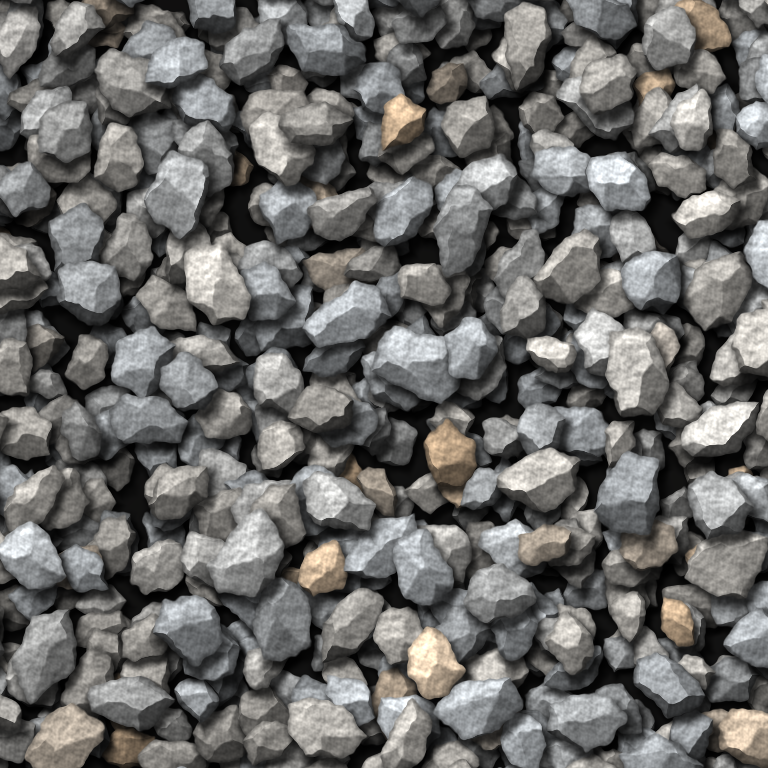
Write a three.js fragment shader that draws this texture.

```glsl
// Draws a heap of crushed grey gravel: overlapping angular stones lit from the upper left.
varying vec2 vUv;

const float TAU = 6.28318;
const int LAYERS = 5;
const int SIDES = 7;
const vec3 LIGHT = vec3(-0.30, 0.60, 0.74);
const vec3 GAP_COLOUR = vec3(0.065, 0.064, 0.063);
const vec3 WARM_GREY = vec3(1.02, 1.0, 0.965);
const vec3 COOL_GREY = vec3(0.975, 1.0, 1.02);
const vec3 RUSTY = vec3(1.14, 0.98, 0.80);

float hash(vec2 p) {
  vec3 q = fract(p.xyx * vec3(0.1031, 0.1030, 0.0973));
  q += dot(q, q.yzx + 33.33);
  return fract((q.x + q.y) * q.z);
}

vec2 direction(float angle) {
  return vec2(cos(angle), sin(angle));
}

float cornerSlope(vec2 cell, vec2 corner, vec2 f) {
  return dot(direction(TAU * hash(cell + corner)), f - corner);
}

float gradientNoise(vec2 p) {
  vec2 i = floor(p);
  vec2 f = p - i;
  vec2 u = f * f * f * (f * (f * 6.0 - 15.0) + 10.0);
  float low = mix(cornerSlope(i, vec2(0.0), f), cornerSlope(i, vec2(1.0, 0.0), f), u.x);
  float high = mix(cornerSlope(i, vec2(0.0, 1.0), f), cornerSlope(i, vec2(1.0), f), u.x);
  return mix(low, high, u.y);
}

// Rough mineral surface, from broad dents to fine grain
float roughness(vec2 p) {
  float sum = 0.0;
  float weight = 0.5;
  for (int i = 0; i < 4; i++) {
    sum += weight * gradientNoise(p);
    p = p * 2.03 + 17.3;
    weight *= 0.72;
  }
  return sum;
}

float smoothMax(float a, float b, float k) {
  float h = max(k - abs(a - b), 0.0) / k;
  return max(a, b) + h * h * k * 0.25;
}

float diffuse(vec2 slope) {
  return max(dot(normalize(vec3(slope, 1.0)), normalize(LIGHT)), 0.0);
}

// Faceted convex stone: x = light on its face, y = outline distance, z = shadow distance
vec3 stone(vec2 p, vec2 shadowPoint, vec2 id) {
  float turn = TAU * hash(id + 3.1);
  float radius = mix(0.37, 0.53, hash(id + 5.7));
  vec2 stretch = vec2(mix(0.76, 1.0, hash(id + 8.3)), mix(1.0, 1.4, hash(id + 9.9)));
  vec2 axis = direction(turn);
  mat2 toLocal = mat2(axis.x, -axis.y, axis.y, axis.x);
  p = toLocal * p * stretch;
  shadowPoint = toLocal * shadowPoint * stretch;

  vec2 tilt = 0.35 * direction(TAU * hash(id + 12.4)) * hash(id + 14.2);
  float height = radius * 0.55 - dot(tilt, p);
  float light = diffuse(axis * tilt.x + vec2(-axis.y, axis.x) * tilt.y);
  float outline = -1.0;
  float shadow = -1.0;
  for (int k = 0; k < SIDES; k++) {
    vec2 sideId = id + float(k) * vec2(7.31, 3.77);
    float angle = TAU * (float(k) + 0.75 * hash(sideId + 21.0)) / float(SIDES);
    float reach = radius * mix(0.78, 1.06, hash(sideId + 31.0));
    float steep = hash(sideId + 41.0);
    float slope = mix(0.45, 2.6, steep * steep);
    float side = dot(p, direction(angle)) - reach;
    float facet = -side * slope;
    float onFacet = smoothstep(-0.02, 0.02, height - facet);
    light = mix(light, diffuse(direction(angle + turn) * slope), onFacet);
    height = min(height, facet);
    outline = smoothMax(outline, side, 0.05);
    shadow = max(shadow, dot(shadowPoint, direction(angle)) - reach);
  }
  return vec3(light, outline, shadow);
}

// Stone colour from its light, random albedo, tint and chipped surface
vec3 stoneColour(vec2 uv, vec2 id, float light, float edge, float depth) {
  vec2 q = uv * 34.0 + 40.0 * vec2(hash(id + 51.0), hash(id + 52.0));
  float rough = roughness(q);
  float relief = rough - roughness(q - normalize(LIGHT.xy) * 0.16);
  float albedo = mix(0.66, 0.92, hash(id + 61.0)) * depth;
  float tone = albedo * (0.27 + 0.73 * light) * (1.0 + 0.30 * rough + 0.42 * relief);
  tone *= mix(0.72, 1.0, smoothstep(0.0, 0.08, -edge));
  vec3 tint = mix(COOL_GREY, WARM_GREY, smoothstep(0.15, 0.75, hash(id + 71.0)));
  tint = mix(tint, RUSTY, smoothstep(0.93, 1.0, hash(id + 81.0)));
  return tone * tint;
}

// Paints one jittered layer of stones and their shadows over what lies below
vec3 paintLayer(vec3 below, vec2 uv, vec2 warp, float cells, float cover, float depth, float seed) {
  vec2 grid = (uv + warp) * cells + seed * 0.37;
  vec2 home = floor(grid);
  for (int row = 1; row >= -1; row--) {
    for (int column = -1; column <= 1; column++) {
      vec2 cell = home + vec2(float(column), float(row));
      vec2 id = cell + seed * 23.7 + 50.0;
      vec2 centre = cell + 0.5 + 0.7 * (vec2(hash(id), hash(id + 1.7)) - 0.5);
      vec2 p = grid - centre;
      if (hash(id + 2.9) > cover || dot(p, p) > 1.3) continue;
      vec3 s = stone(p, p - vec2(0.06, -0.10), id);
      below *= 1.0 - 0.74 * (1.0 - smoothstep(-0.07, 0.14, s.z));
      float soft = 0.0012 * cells;
      float mask = 1.0 - smoothstep(-soft, soft, s.y);
      if (mask > 0.0) below = mix(below, stoneColour(uv, id, s.x, s.y, depth), mask);
    }
  }
  return below;
}

void main() {
  vec2 warp = 0.006 * vec2(gradientNoise(vUv * 38.0), gradientNoise(vUv * 38.0 + 91.0));
  warp += 0.0025 * vec2(gradientNoise(vUv * 95.0 + 13.0), gradientNoise(vUv * 95.0 + 57.0));
  vec3 colour = GAP_COLOUR;
  for (int i = 0; i < LAYERS; i++) {
    float level = float(i) / float(LAYERS - 1);
    float cells = mix(14.5, 10.5, level);
    float cover = mix(1.0, 0.42, level);
    colour = paintLayer(colour, vUv, warp, cells, cover, mix(0.78, 1.06, level), float(i) + 1.0);
  }
  colour *= mix(0.92, 1.14, 0.5 * (vUv.x + 1.0 - vUv.y));
  gl_FragColor = vec4(clamp(colour, 0.0, 1.0), 1.0);
}
```
